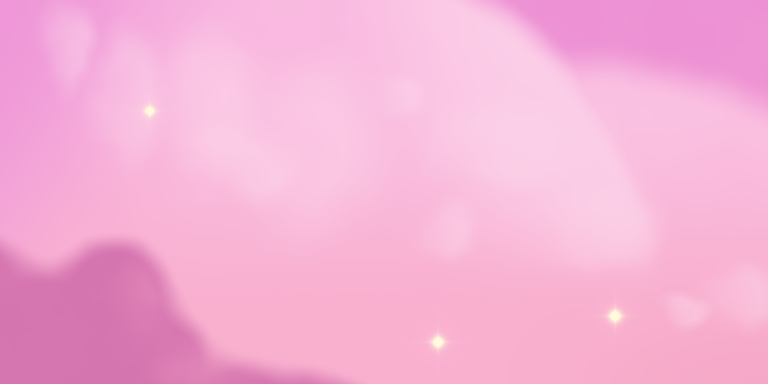
Write a Shadertoy shader that draws this background.

```glsl
#define SKY_TOP vec3(0.93, 0.57, 0.83)
#define SKY_LOW vec3(0.96, 0.65, 0.77)
#define HAZE_TOP vec3(0.975, 0.70, 0.87)
#define HAZE_LOW vec3(0.975, 0.69, 0.81)
#define CORNER_TINT vec3(0.935, 0.59, 0.845)
#define CLOUD_LIGHT vec3(0.988, 0.83, 0.915)
#define BANK_DARK vec3(0.835, 0.46, 0.69)
#define BANK_WARM vec3(0.92, 0.57, 0.74)
#define STAR_COLOR vec3(1.0, 0.98, 0.86)
#define WARP 0.035
#define PUFF_STRENGTH 0.52
#define STAR_SIZE 0.026

// Soft cloud lobes: centre, radii
const vec4 PUFFS[11] = vec4[11](
    vec4(1.165, 0.395, 0.10, 0.095), vec4(0.78, 0.61, 0.26, 0.28),
    vec4(0.53, 0.74, 0.16, 0.22), vec4(0.33, 0.74, 0.12, 0.20),
    vec4(1.28, 0.62, 0.25, 0.14), vec4(1.55, 0.40, 0.20, 0.14),
    vec4(1.93, 0.22, 0.13, 0.11), vec4(1.78, 0.19, 0.07, 0.06),
    vec4(0.62, 0.57, 0.18, 0.12), vec4(1.05, 0.75, 0.08, 0.07),
    vec4(0.17, 0.87, 0.08, 0.14));

// Dark bank: centre, radius
const vec3 BANK[7] = vec3[7](
    vec3(-0.08, 0.25, 0.15), vec3(0.10, 0.13, 0.18),
    vec3(0.30, 0.22, 0.155), vec3(0.40, 0.04, 0.16),
    vec3(0.61, -0.09, 0.155), vec3(0.80, -0.25, 0.28),
    vec3(0.10, -0.05, 0.30));

// Stars: centre, relative size
const vec3 STARS[3] = vec3[3](
    vec3(0.39, 0.711, 0.82), vec3(1.141, 0.109, 1.0), vec3(1.602, 0.177, 1.05));

vec2 hashGradient(vec2 cell) {
    vec2 h = vec2(dot(cell, vec2(127.1, 311.7)), dot(cell, vec2(269.5, 183.3)));
    return 2.0 * fract(sin(h) * 43758.5) - 1.0;
}

float gradientNoise(vec2 p) {
    vec2 i = floor(p), f = p - i;
    vec2 u = f * f * f * (f * (f * 6.0 - 15.0) + 10.0);
    vec2 e = vec2(0.0, 1.0);
    float low = mix(dot(hashGradient(i), f), dot(hashGradient(i + e.yx), f - e.yx), u.x);
    float high = mix(dot(hashGradient(i + e.xy), f - e.xy), dot(hashGradient(i + 1.0), f - 1.0), u.x);
    return mix(low, high, u.y);
}

float fbm(vec2 p) {
    float sum = 0.0, amplitude = 0.5;
    for (int i = 0; i < 3; i++) {
        sum += amplitude * gradientNoise(p);
        p = p * 2.0 + 17.3;
        amplitude *= 0.5;
    }
    return sum;
}

float smoothMin(float a, float b, float k) {
    float h = max(k - abs(a - b), 0.0) / k;
    return min(a, b) - 0.25 * h * h * k;
}

// Coverage of a disc with a soft rim
float softDisc(vec2 p, vec2 centre, float radius, float softness) {
    return 1.0 - smoothstep(-softness, softness, length(p - centre) - radius);
}

// Lobes lit from the right, dissolving to the left
float puffLight(vec2 p) {
    float gap = 1.0;
    for (int i = 0; i < 11; i++) {
        vec2 v = (p - PUFFS[i].xy) / PUFFS[i].zw;
        float cover = 1.0 - smoothstep(0.4, 1.12, length(v));
        float facing = mix(0.3, 1.0, smoothstep(-1.0, 0.5, dot(v, vec2(0.9, 0.2))));
        gap *= 1.0 - PUFF_STRENGTH * cover * facing;
    }
    return 1.0 - gap;
}

float bankDistance(vec2 p) {
    float d = 10.0;
    for (int i = 0; i < 7; i++)
        d = smoothMin(d, length(p - BANK[i].xy) - BANK[i].z, 0.07);
    return d;
}

// Hot core, halo and four tapering rays
float starGlow(vec2 p, float size) {
    vec2 v = abs(p) / size;
    float r = length(v);
    float core = 1.1 * exp(-r * r * 3.0);
    float halo = 0.35 * exp(-r * 1.6);
    float rays = exp(-v.x * 8.0 - v.y * 1.3) + exp(-v.y * 8.0 - v.x * 1.3);
    return core + halo + 0.6 * rays;
}

void mainImage(out vec4 fragColor, in vec2 fragCoord) {
    vec2 p = fragCoord / iResolution.y;
    vec2 warp = vec2(fbm(p * 5.0), fbm(p * 5.0 + 41.0));
    vec2 q = p + WARP * warp;

    // Sky and the two broad arcs of cloud
    vec3 color = mix(SKY_LOW, SKY_TOP, smoothstep(0.1, 0.9, p.y));
    float farArc = softDisc(q, vec2(1.47, -0.4), 1.23, 0.065);
    float nearArc = softDisc(q, vec2(0.81, 0.2), 0.91, 0.05);
    nearArc = max(nearArc, 1.0 - smoothstep(0.8, 1.1, p.x));
    vec3 haze = mix(HAZE_LOW, HAZE_TOP, smoothstep(0.1, 0.95, p.y));
    float corner = 1.0 - smoothstep(0.0, 0.8, p.x + 0.75 * (1.0 - p.y));
    haze = mix(haze, CORNER_TINT, corner);
    haze = mix(haze, SKY_LOW, 0.7 * smoothstep(1.2, 2.0, p.x) * (1.0 - smoothstep(0.0, 0.3, p.y)));
    color = mix(color, haze, max(farArc, nearArc));

    // Light gathered along the arcs and in the lobes
    float lift = smoothstep(0.2, 0.55, q.y);
    float rim = smoothstep(0.2, 0.85, length(q - vec2(0.81, 0.2))) * smoothstep(0.75, 1.35, q.x);
    float light = 0.75 * nearArc * rim * lift;
    light = max(light, 0.42 * farArc * smoothstep(0.2, 0.75, q.y) * smoothstep(1.35, 1.6, q.x));
    float veil = 0.2 * lift * smoothstep(0.1, 0.6, q.x) * nearArc;
    light = 1.0 - (1.0 - light) * (1.0 - veil);
    float puffs = puffLight(p + 0.1 * warp) * max(nearArc, farArc);
    light = 1.0 - (1.0 - light) * (1.0 - puffs);
    color = mix(color, CLOUD_LIGHT, clamp(light + 0.12 * warp.x * lift, 0.0, 0.92));

    // Shadowed bank with warmer wisps
    float bank = bankDistance(q);
    float wisps = softDisc(p + 0.15 * warp, vec2(0.39, 0.23), 0.05, 0.07)
                + softDisc(p + 0.15 * warp, vec2(0.53, 0.04), 0.08, 0.09);
    vec3 bankColor = mix(BANK_DARK, BANK_WARM, clamp(0.5 * wisps + 0.25 * warp.y, 0.0, 1.0));
    color = mix(color, bankColor, 1.0 - smoothstep(-0.045, 0.028, bank));

    for (int i = 0; i < 3; i++) {
        float glow = starGlow(p - STARS[i].xy, STAR_SIZE * STARS[i].z);
        color = mix(color, STAR_COLOR, min(glow, 1.0));
    }
    fragColor = vec4(color, 1.0);
}
```
